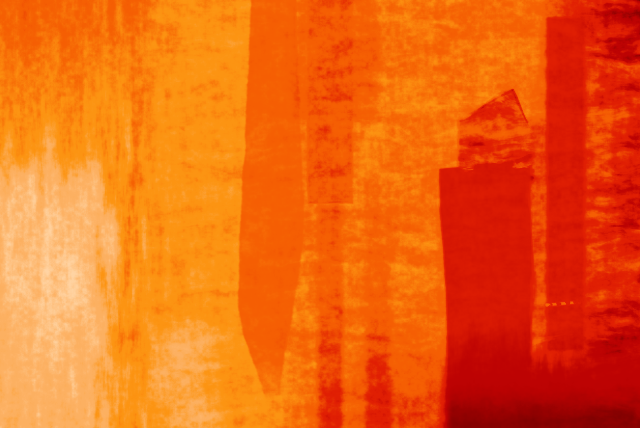
Give the GLSL for this background, as a Shadertoy shader.

```glsl
// Layered paint wash: pale peach at the left, amber and orange, then deep red.
// Every layer edits one scalar "heat" (0 pale, 1 darkest); brush noise disturbs
// it, and a colour ramp finally turns heat into pigment.

const vec3 PALE   = vec3(1.00, 0.83, 0.64);
const vec3 PEACH  = vec3(0.99, 0.69, 0.38);
const vec3 AMBER  = vec3(0.99, 0.58, 0.07);
const vec3 ORANGE = vec3(0.96, 0.37, 0.01);
const vec3 RED    = vec3(0.88, 0.12, 0.01);
const vec3 CRIMSON = vec3(0.74, 0.01, 0.01);
const vec3 MAROON = vec3(0.45, 0.00, 0.00);

const float EDGE = 0.0022;        // softness of a crisp stroke edge
const float WOBBLE = 0.004;       // wander of stroke edges
const float STREAK_GAIN = 0.18;   // vertical bristle marks
const float RIPPLE_GAIN = 0.15;   // horizontal brush ripples
const float GRAIN_GAIN = 0.13;    // fine pigment grain

float hash(vec2 p) {
    vec3 q = fract(p.xyx * 0.1031);
    q += dot(q, q.yzx + 33.33);
    return fract((q.x + q.y) * q.z);
}

float noise(vec2 p) {
    vec2 i = floor(p), f = fract(p);
    f = f * f * (3.0 - 2.0 * f);
    return mix(mix(hash(i), hash(i + vec2(1, 0)), f.x),
               mix(hash(i + vec2(0, 1)), hash(i + vec2(1, 1)), f.x), f.y);
}

float fbm(vec2 p) {
    float sum = 0.0, amp = 0.5;
    for (int i = 0; i < 4; i++) {
        sum += amp * noise(p);
        p = p * 2.03 + 17.3;
        amp *= 0.5;
    }
    return sum / 0.9375;
}

// Soft interval mask
float gate(float v, vec2 range, float soft) {
    return smoothstep(range.x - soft, range.x + soft, v)
         * (1.0 - smoothstep(range.y - soft, range.y + soft, v));
}

float stroke(vec2 p, vec2 xs, vec2 ys, float soft) {
    return gate(p.x, xs, soft) * gate(p.y, ys, soft);
}

float line(vec2 p, vec2 a, vec2 b, float width) {
    vec2 aspect = vec2(iResolution.x / iResolution.y, 1.0);
    vec2 d = (b - a) * aspect, q = (p - a) * aspect;
    float t = clamp(dot(q, d) / dot(d, d), 0.0, 1.0);
    return 1.0 - smoothstep(0.0, width, length(q - d * t));
}

vec3 pigment(float heat) {
    vec3 c = mix(PALE, PEACH, smoothstep(0.0, 0.18, heat));
    c = mix(c, AMBER, smoothstep(0.18, 0.36, heat));
    c = mix(c, ORANGE, smoothstep(0.36, 0.56, heat));
    c = mix(c, RED, smoothstep(0.56, 0.75, heat));
    c = mix(c, CRIMSON, smoothstep(0.75, 0.88, heat));
    return mix(c, MAROON, smoothstep(0.88, 1.05, heat));
}

void mainImage(out vec4 fragColor, in vec2 fragCoord) {
    vec2 uv = fragCoord / iResolution.xy;
    float edge = max(EDGE, 0.75 / iResolution.x);

    // Brush textures, centred on zero
    float streak = fbm(uv * vec2(80.0, 9.0)) - 0.5;
    float ripple = fbm(uv * vec2(22.0, 50.0) + 2.5 * fbm(uv * 12.0)) - 0.5;
    float grain = fbm(uv * vec2(150.0, 100.0)) - 0.5;
    vec2 p = uv + WOBBLE * vec2(fbm(uv * vec2(8.0, 20.0)) - 0.5, ripple);
    float x = p.x, y = p.y;

    // Ground: orange upper left, amber column, orange centre
    float heat = mix(0.43, 0.37, smoothstep(0.15, 0.28, x));
    heat += 0.11 * smoothstep(0.78, 1.0, y) * (1.0 - smoothstep(0.1, 0.4, x));
    heat += 0.06 * gate(x, vec2(0.195, 0.235), 0.015) * smoothstep(0.2, 0.5, y);
    heat = mix(heat, 0.485, smoothstep(0.40, 0.48, x));

    // Pale glow on the left, and the lighter foot of the amber column
    float ragged = x + 0.09 * streak;
    float glow = (1.0 - smoothstep(0.14, 0.25, ragged))
               * (1.0 - smoothstep(0.50, 0.82, y + 0.2 * streak));
    vec2 away = (uv - vec2(0.08, 0.33)) / vec2(0.11, 0.30);
    heat = mix(heat, 0.215 - 0.14 * exp(-dot(away, away)), glow);
    heat -= 0.13 * stroke(p, vec2(0.235, 0.335), vec2(-0.2, 0.25), 0.04);
    heat += 0.10 * stroke(p, vec2(0.165, 0.215), vec2(-0.2, 0.24), 0.025);

    // Central stroke, crisp on its left and fading toward the foot
    float taper = 1.0 - smoothstep(0.02, 0.29, y);
    vec2 sides = vec2(0.373 + 0.018 * smoothstep(0.3, 1.0, y) + 0.045 * taper,
                      0.474 - 0.012 * smoothstep(0.5, 1.0, y)
                            - 0.036 * (1.0 - smoothstep(0.05, 0.48, y)));
    float body = stroke(p, sides, vec2(-0.2, 1.2), edge * 1.3) * smoothstep(0.0, 0.2, y);
    heat = mix(heat, 0.56, 0.92 * body);

    // Short overlapping patch and narrow bands beside it
    heat += 0.07 * stroke(p, vec2(0.46, 0.59), vec2(0.72, 1.2), 0.012);
    heat = mix(heat, 0.61, 0.9 * stroke(p, vec2(0.481, 0.551), vec2(0.525, 1.2), edge * 1.4));
    float low = 1.0 - smoothstep(0.0, 0.52, y);
    heat += (0.07 + 0.12 * low) * stroke(p, vec2(0.497, 0.536), vec2(-0.2, 0.52), 0.006);
    heat += (0.04 + 0.09 * low) * stroke(p, vec2(0.573, 0.610), vec2(-0.2, 0.60), 0.008);
    heat += 0.16 * (1.0 - smoothstep(0.0, 0.34, y + 0.2 * streak)) * smoothstep(0.47, 0.62, x);

    // Right-hand field, dark at its border and foot
    heat = mix(heat, 0.67 + 0.09 * smoothstep(0.92, 1.0, x), smoothstep(0.82, 0.90, x));
    heat += 0.10 * smoothstep(0.86, 0.94, x) * smoothstep(0.78, 0.95, y);
    heat += 0.09 * smoothstep(0.86, 0.94, x) * (1.0 - smoothstep(0.2, 0.42, y));
    heat = mix(heat, 0.66, 0.85 * stroke(p, vec2(0.815, 0.87), vec2(0.2, 0.72), 0.015));

    // Red block with a thin, slanted cap; tall red band
    float crest = 0.72 + 0.072 * smoothstep(0.715, 0.80, x) - 0.12 * smoothstep(0.80, 0.84, x);
    float cap = stroke(p, vec2(0.716, 0.833), vec2(0.57, crest), edge * 2.0);
    heat = mix(heat, 0.70 + 0.35 * ripple - 0.6 * (y - 0.66), 0.9 * cap);
    float left = 0.686 + 0.012 * (1.0 - smoothstep(0.22, 0.6, y));
    float top = 0.606 + 0.12 * (x - 0.686) + 0.10 * ripple * smoothstep(0.71, 0.74, x);
    float block = stroke(p, vec2(left, 0.840), vec2(-0.2, top), edge * 1.5)
                * (1.0 - smoothstep(0.822, 0.838, x + 0.03 * streak));
    float band = stroke(p, vec2(0.854, 0.914), vec2(0.18, 0.96), 0.005);
    heat = mix(heat, 0.80, 0.97 * block);
    heat = mix(heat, 0.80, 0.90 * band);
    float foot = smoothstep(0.68, 0.71, x) * (1.0 - smoothstep(0.10, 0.27, y + 0.1 * streak));
    heat = mix(heat, 0.88 + 0.11 * (1.0 - smoothstep(0.0, 0.13, y)), foot);

    // Texture, calmer inside solid paint and stronger on the right
    float calm = 1.0 - 0.82 * max(max(block, 0.85 * band), max(foot, 0.5 * body));
    float dry = smoothstep(0.90, 0.94, x);
    heat += calm * (STREAK_GAIN * streak * mix(1.0, 0.55, smoothstep(0.2, 0.35, x))
                  + RIPPLE_GAIN * ripple * (smoothstep(0.15, 0.30, x) + 1.6 * dry + 0.2)
                  + GRAIN_GAIN * grain);

    // Scraped edges and pale flecks
    heat += 0.10 * line(p, vec2(0.735, 0.735), vec2(0.801, 0.790), 0.005);
    heat += 0.10 * line(p, vec2(0.801, 0.790), vec2(0.824, 0.715), 0.005);
    heat += 0.04 * line(p, vec2(0.482, 0.526), vec2(0.550, 0.526), 0.005);
    heat -= 0.25 * line(p, vec2(0.855, 0.287), vec2(0.905, 0.294), 0.006) * smoothstep(-0.15, 0.1, grain);
    heat -= 0.22 * stroke(p, vec2(0.835, 0.90), vec2(0.18, 0.225), 0.015) * smoothstep(-0.05, 0.2, ripple);

    fragColor = vec4(pigment(clamp(heat, 0.0, 1.05)), 1.0);
}
```
